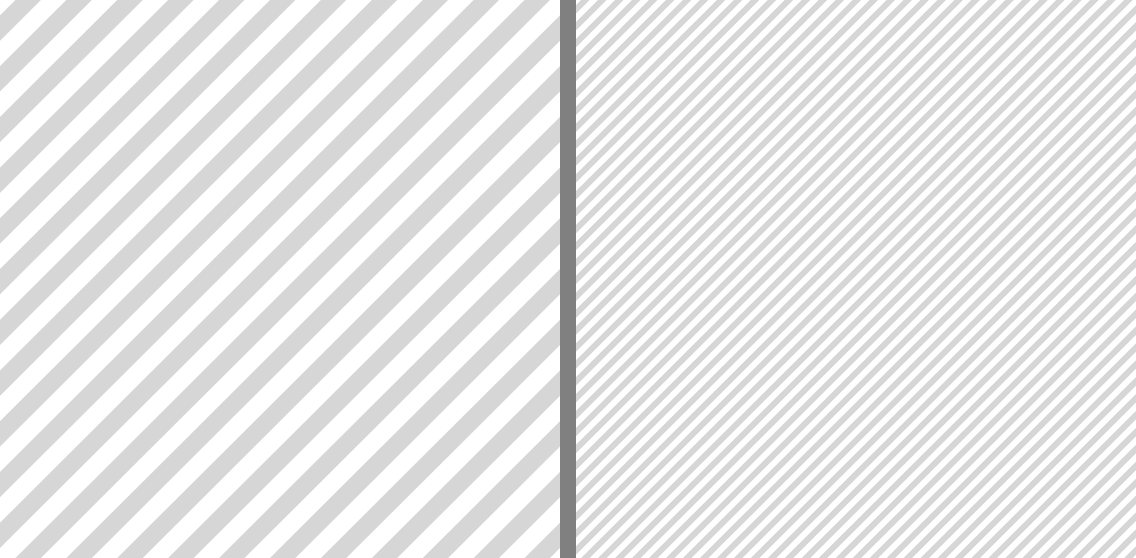
Left: one tile. Right: repeated 3 by 3.
Give the GLSL for this pattern, as a Shadertoy shader.

```glsl
const vec2 REPEATS = vec2(11.0, 11.0);    // whole stripes across and down
const float STRIPE_WIDTH = 0.5;           // share of one period
const float STRIPE_CENTER = 0.553;        // position within one period
const vec3 PAPER_COLOR = vec3(1.0);
const vec3 STRIPE_COLOR = vec3(0.84);

// Coverage of a periodic stripe, smoothed over one pixel
float stripeCoverage(float phase, float pixel) {
    float fromCenter = abs(fract(phase - STRIPE_CENTER + 0.5) - 0.5);
    float edge = fromCenter - 0.5 * STRIPE_WIDTH;
    return clamp(0.5 - edge / pixel, 0.0, 1.0);
}

void mainImage(out vec4 fragColor, in vec2 fragCoord) {
    vec2 uv = fragCoord / iResolution.xy;

    // Rising diagonals: the phase gains whole periods along both axes
    float phase = REPEATS.x * uv.x - REPEATS.y * uv.y;
    float pixel = length(REPEATS / iResolution.xy);

    vec3 color = mix(PAPER_COLOR, STRIPE_COLOR, stripeCoverage(phase, pixel));
    fragColor = vec4(color, 1.0);
}
```
